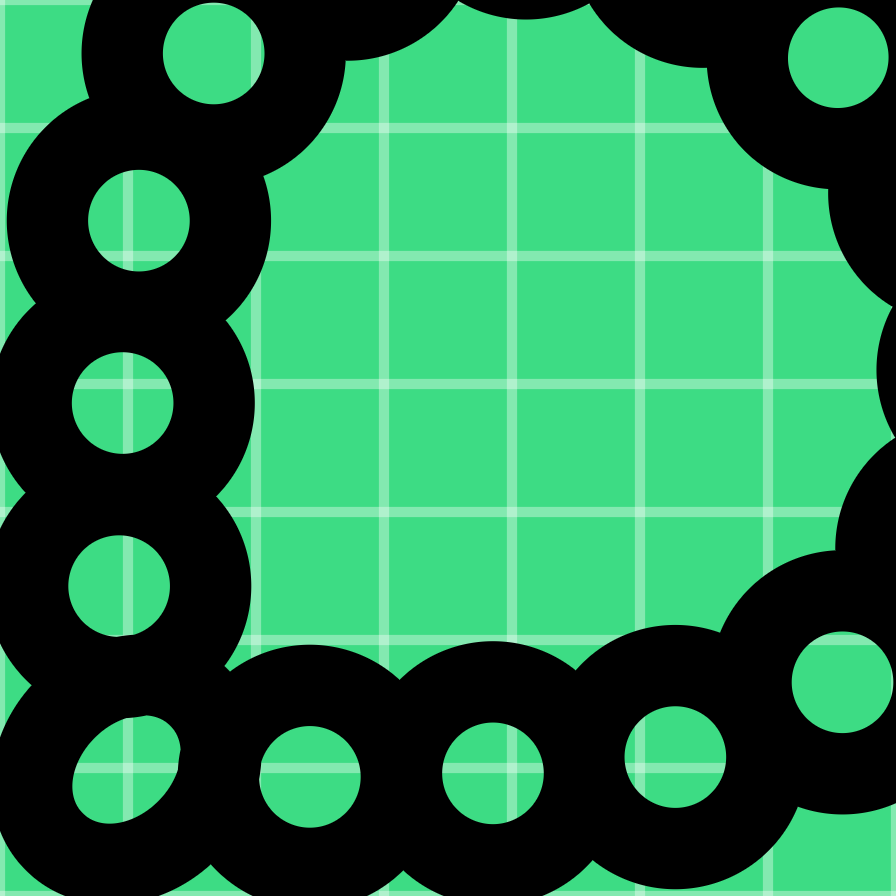
Give the GLSL for this background, as a Shadertoy shader.

```glsl
// A chain of thick black rings looped over a green field with a pale grid.
// The chain is mirrored about the rising diagonal, so half of it is walked
// link by link with a fixed step, turning by a list of headings.

const vec3 GREEN = vec3(0.24, 0.863, 0.518);
const float STEP = 0.2044;   // distance between ring centres

// Heading of each link in degrees, clockwise from straight up
const float HEADINGS[8] = float[8](-2.2, 1.1, 5.1, 24.1, 47.0, 77.0, 105.3, 132.0);

float ring(vec2 p) {
    return abs(length(p) - 0.1021) - 0.0454;
}

// Signed distance estimate for an ellipse with the given semi-axes
float ellipse(vec2 p, vec2 axes) {
    float k = length(p / axes);
    return k * (k - 1.0) / max(length(p / (axes * axes)), 1e-4);
}

// Corner ring, stretched along the diagonal
float cornerRing(vec2 p) {
    vec2 q = vec2(p.x + p.y, p.y - p.x) * 0.70711;
    float outer = ellipse(q, vec2(0.159, 0.141));
    float hole = ellipse(q, vec2(0.069, 0.0495));
    return max(outer, -hole);
}

float chain(vec2 uv) {
    vec2 p = vec2(min(uv.x, uv.y), max(uv.x, uv.y));   // mirror fold
    vec2 centre = vec2(0.1408, 0.1416);
    float d = cornerRing(p - centre);
    for (int i = 0; i < 8; i++) {
        float heading = radians(HEADINGS[i]);
        centre += STEP * vec2(sin(heading), cos(heading));
        d = min(d, ring(p - centre));
    }
    return d;
}

void mainImage(out vec4 fragColor, in vec2 fragCoord) {
    vec2 uv = fragCoord / iResolution.xy;
    float pixel = 1.0 / min(iResolution.x, iResolution.y);

    // Grid of seven cells, translucent lines that add up at crossings
    vec2 lineDist = abs(fract(uv * 7.0 + 0.5) - 0.5) / 7.0 - 0.0057;
    vec2 line = 0.36 * clamp(0.5 - lineDist / pixel, 0.0, 1.0);
    vec3 color = mix(GREEN, vec3(1.0), line.x);
    color = mix(color, vec3(1.0), line.y);

    // Black rings on top
    color *= clamp(0.5 + chain(uv) / pixel, 0.0, 1.0);

    fragColor = vec4(color, 1.0);
}
```
